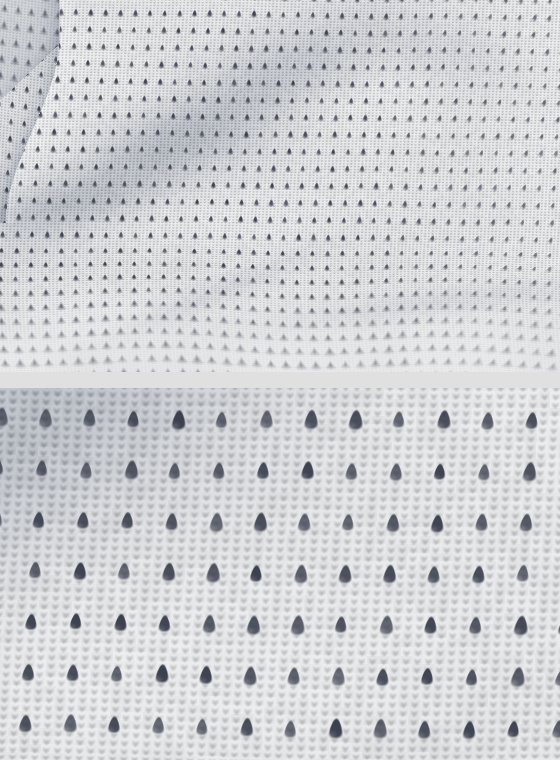
Top, the full canvas; bottom, a detail of the centre.
Give the GLSL for this texture, as a Shadertoy shader.

```glsl
// Pale sports mesh knit: rows of small drop-shaped holes, soft folds and a blurred lower edge.
#define PITCH vec2(0.0398, 0.0459)   // hole spacing, in canvas heights
#define ANCHOR vec2(0.582, 0.641)    // centre of one hole
#define HOLE vec2(0.0048, 0.0078)    // half size of a hole
#define STITCHES vec2(4.0, 6.0)      // stitches per hole spacing
#define STITCH_DEPTH 0.17
#define BLUR 0.0055                  // softness at the lower edge
#define CLOTH vec3(0.915, 0.917, 0.922)
#define SHADOW vec3(0.60, 0.63, 0.68)
#define HOLE_COLOR vec3(0.20, 0.22, 0.28)

const float TAU = 6.2831853;

float hash(vec2 p) {
    vec3 q = fract(vec3(p.xyx) * 0.1031);
    q += dot(q, q.yzx + 33.33);
    return fract((q.x + q.y) * q.z);
}

float noise(vec2 p) {
    vec2 i = floor(p), f = fract(p);
    f = f * f * (3.0 - 2.0 * f);
    return mix(mix(hash(i), hash(i + vec2(1, 0)), f.x),
               mix(hash(i + vec2(0, 1)), hash(i + vec2(1, 1)), f.x), f.y);
}

// Soft elliptical patch, turned by an angle
float patchAt(vec2 p, vec2 centre, float angle, vec2 size) {
    p -= centre;
    float c = cos(angle), s = sin(angle);
    vec2 q = vec2(c * p.x + s * p.y, c * p.y - s * p.x) / size;
    return exp(-dot(q, q));
}

// Drop with its narrow end up
float dropDistance(vec2 p) {
    p /= HOLE;
    p.x *= max(1.0 + 0.45 * p.y, 0.5);
    return (length(p) - 1.0) * HOLE.x;
}

// Canvas position to hole grid: lean, compressed lower rows, ripples
vec2 clothGrid(vec2 p) {
    float low = max(0.34 - p.y, 0.0);
    float ripple = 0.010 * sin(p.x * 8.0 + 1.3) * smoothstep(0.42, 0.12, p.y);
    vec2 q = p - ANCHOR;
    q.x -= 0.06 * q.y + 0.25 * low * low;
    q.y += 0.012 * q.x - 0.24 * low + ripple;
    q += 0.004 * (vec2(noise(p * 5.0), noise(p * 5.0 + 40.0)) - 0.5);
    return q / PITCH;
}

void mainImage(out vec4 fragColor, in vec2 fragCoord) {
    vec2 p = fragCoord / iResolution.y;
    float px = 1.0 / iResolution.y;

    // Overlapping layers at the upper left
    float foldX = mix(0.015, 0.16, smoothstep(0.40, 0.90, p.y));
    float side = p.x - foldX;
    float under = smoothstep(px, -px, side) * step(0.4, p.y);
    float ridge = p.y - 0.73 - 0.95 * p.x;
    float back = under * smoothstep(-px, px, ridge);

    vec2 grid = clothGrid(p);
    if (under > 0.5) {
        grid.x = grid.x * 1.1 + 0.3;
        grid.y += 0.35 + 3.0 * p.x + back * 0.4;
    }

    // Focus is lost toward the bottom and on the rear layer
    float blur = px + BLUR * max(smoothstep(0.30, 0.02, p.y), 0.5 * back);
    float focus = clamp(1.0 - (blur - px) / BLUR, 0.0, 1.0);

    // Broad light and shade
    float shade = 0.42 * patchAt(p, vec2(0.36, 0.56), 0.50, vec2(0.42, 0.10));
    shade += 0.26 * patchAt(p, vec2(0.72, 0.76), 0.55, vec2(0.40, 0.13));
    shade += 0.20 * patchAt(p, vec2(0.16, 0.44), 0.15, vec2(0.22, 0.05));
    shade += 0.16 * patchAt(p, vec2(1.22, 0.19), 0.12, vec2(0.42, 0.035));
    shade += 0.15 * patchAt(p, vec2(0.60, 0.22), 0.40, vec2(0.30, 0.03));
    shade += 0.14 * patchAt(p, vec2(1.20, 0.86), -0.25, vec2(0.24, 0.08));
    shade += 0.12 * (noise(p * vec2(4.0, 7.0)) - 0.4);
    shade += under * (0.12 + 0.45 * exp(side * 35.0));
    shade += back * (0.15 + 0.25 * exp(-max(ridge, 0.0) * 40.0));
    vec3 color = mix(CLOTH, SHADOW, clamp(shade, 0.0, 1.0));
    color += 0.03 * (1.0 - under) * exp(-abs(side) * 25.0) * step(0.4, p.y);

    // Knit: small dark gaps between V-shaped stitches
    vec2 stitch = grid * STITCHES;
    float course = stitch.y + 0.6 * abs(fract(stitch.x) - 0.5);
    float gap = (0.5 + 0.5 * cos(TAU * stitch.x)) * (0.5 + 0.5 * cos(TAU * course));
    float grain = hash(floor(stitch + 0.5) + 70.0) - 0.5;
    color -= (STITCH_DEPTH * gap + 0.04 * grain) * mix(0.2, 1.0, focus);

    // Holes vary a little in place, size and depth
    vec2 cell = floor(grid + 0.5);
    float pick = hash(cell + 100.0);
    vec2 q = (grid - cell) * PITCH;
    q += 0.0016 * (vec2(pick, hash(cell + 150.0)) - 0.5);
    float facing = smoothstep(0.85, 1.4, p.x);
    q.x -= 0.35 * facing * q.y;
    float d = dropDistance(q * mix(0.92, 1.15, pick));
    float hole = smoothstep(blur, -blur, d);
    float depth = mix(0.70, 0.95, hash(cell + 210.0)) * mix(0.60, 1.0, focus) * (1.0 - 0.25 * facing);
    color = mix(color, HOLE_COLOR, hole * depth);

    // Lit lower rim where the cloth turns to the light
    float rim = exp(-dot(q + vec2(0.003, 0.006), q + vec2(0.003, 0.006)) / 0.000012);
    color = mix(color, vec3(0.97), rim * (0.15 + 0.55 * facing) * focus);

    fragColor = vec4(clamp(color, 0.0, 1.0), 1.0);
}
```
